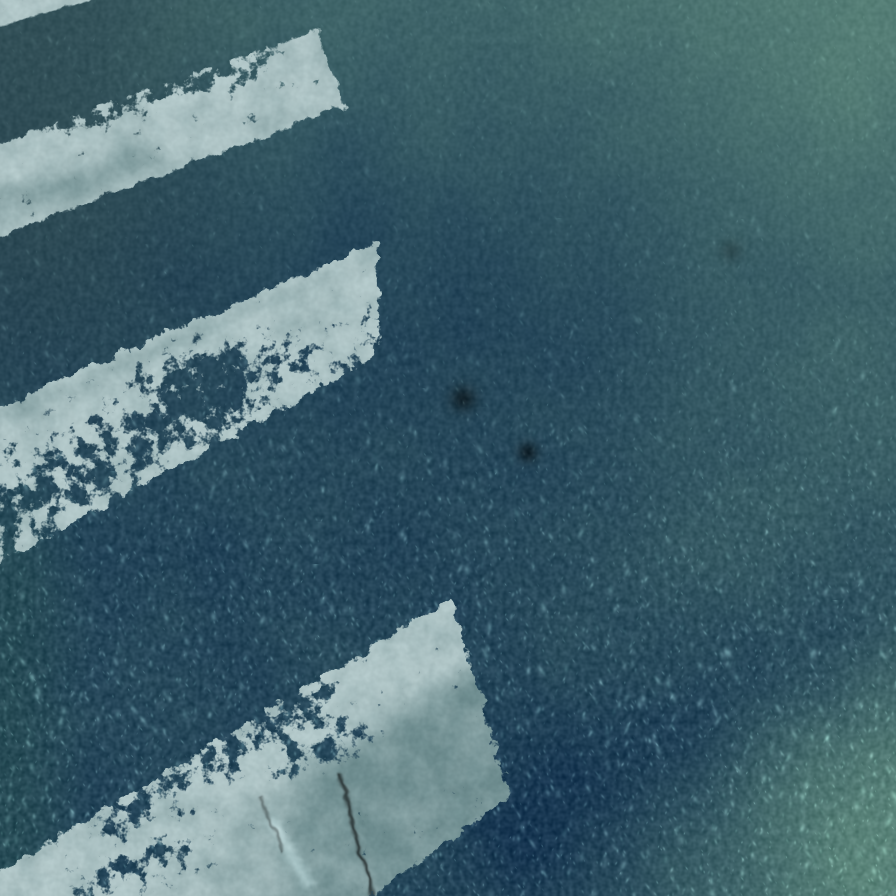
Give the GLSL for this texture, as a Shadertoy shader.

```glsl
float hash(vec2 p) {
    vec3 q = fract(vec3(p.xyx) * 0.1031);
    q += dot(q, q.yzx + 33.33);
    return fract((q.x + q.y) * q.z);
}

vec2 gradientAt(vec2 cell) {
    float angle = 6.2832 * hash(cell);
    return vec2(cos(angle), sin(angle));
}

float gradientNoise(vec2 p) {
    vec2 i = floor(p), f = fract(p);
    vec2 u = f * f * f * (f * (f * 6.0 - 15.0) + 10.0);
    vec2 e = vec2(1, 0);
    float low = mix(dot(gradientAt(i), f), dot(gradientAt(i + e.xy), f - e.xy), u.x);
    float high = mix(dot(gradientAt(i + e.yx), f - e.yx), dot(gradientAt(i + 1.0), f - 1.0), u.x);
    return mix(low, high, u.y);
}

float fbm(vec2 p) {
    float sum = 0.0, amp = 0.6;
    for (int k = 0; k < 4; k++) {
        sum += amp * gradientNoise(p);
        p = mat2(1.6, 1.2, -1.2, 1.6) * p + 7.3;
        amp *= 0.62;
    }
    return sum;
}

// Signed distance to a line, positive on its right-hand side
float side(vec2 p, vec2 a, vec2 b) {
    vec2 e = normalize(b - a);
    return dot(p - a, vec2(e.y, -e.x));
}

// Soft falloff around a segment
float band(vec2 p, vec2 a, vec2 b, float radius) {
    vec2 pa = p - a, ba = b - a;
    float d = length(pa - ba * clamp(dot(pa, ba) / dot(ba, ba), 0.0, 1.0)) / radius;
    return exp(-d * d);
}

float spot(vec2 p, vec2 centre, float radius) {
    vec2 d = (p - centre) / radius;
    return exp(-dot(d, d));
}

// Inside distance of a bar that runs off the left side
float bar(vec2 p, vec2 topLeft, vec2 topRight, vec2 lowRight, vec2 lowLeft) {
    return min(side(p, topLeft, topRight),
           min(side(p, topRight, lowRight), side(p, lowRight, lowLeft)));
}

float coverage(float dist, float wear, float rough, float chips, float aa) {
    float edge = smoothstep(-aa, aa, dist + rough * chips);
    return edge * smoothstep(-0.12, 0.12, 0.5 - wear + 0.95 * chips);
}

// Scattered bright stone chips
float flecks(vec2 p, float scale, float density) {
    vec2 g = p * scale, cell = floor(g);
    float sum = 0.0;
    for (int k = 0; k < 9; k++) {
        vec2 c = cell + vec2(k % 3, k / 3) - 1.0;
        vec2 d = g - c - vec2(hash(c + 11.0), hash(c + 37.0));
        d.x += d.y * (hash(c + 71.0) - 0.4);
        float size = mix(0.14, 0.32, hash(c + 53.0));
        float on = step(1.0 - density, hash(c + 5.0)) * hash(c + 91.0);
        sum += on * exp(-dot(d * d, vec2(1.6, 0.6)) / (size * size));
    }
    return sum;
}

vec3 asphalt(vec2 p) {
    float light = 0.85 * smoothstep(0.62, 1.05, p.y) * smoothstep(-0.5, 0.5, p.x + p.y - 0.75);
    light += 0.75 * smoothstep(0.5, 1.02, p.x);
    light += 0.9 * spot(p, vec2(1.02, 0.04), 0.2);
    light -= 0.55 * band(p, vec2(1.02, 0.36), vec2(0.6, 0.09), 0.09);
    light -= 0.15 * spot(p, vec2(0.4, 0.78), 0.07);
    light += 0.3 * fbm(p * 7.0);
    vec3 col = mix(vec3(0.145, 0.275, 0.35), vec3(0.27, 0.42, 0.425), light);
    col = mix(col, vec3(0.18, 0.285, 0.315), 0.7 * smoothstep(0.4, 0.0, p.x) * smoothstep(0.4, 0.8, p.y));
    col = mix(col, vec3(0.15, 0.30, 0.32), 0.6 * smoothstep(0.12, 0.0, p.x) * smoothstep(0.6, 0.3, p.y));

    // Oil spots
    float oil = spot(p, vec2(0.517, 0.555), 0.014) + spot(p, vec2(0.589, 0.495), 0.011);
    col *= 1.0 - 0.5 * oil - 0.2 * spot(p, vec2(0.816, 0.72), 0.012);

    // Grain and chips, coarser toward the bottom
    float near = smoothstep(0.85, 0.2, p.y);
    float grain = gradientNoise(p * vec2(150, 105)) + 0.7 * gradientNoise(p * 230.0 + 9.0);
    col += grain * mix(0.04, 0.075, near);
    float chips = flecks(p, 85.0, 0.08 + 0.3 * near) + 0.8 * flecks(p + 3.1, 150.0, 0.1 + 0.25 * near);
    return col + vec3(0.23, 0.27, 0.25) * chips * mix(0.3, 0.8, near);
}

void mainImage(out vec4 fragColor, in vec2 fragCoord) {
    vec2 p = fragCoord / iResolution.xy;
    float aa = 1.2 / iResolution.y;
    float chips = fbm(p * 48.0);
    float mottling = fbm(p * 18.0 + 20.0);

    // Painted bars, from the top down
    float corner = side(p, vec2(0.098, 1.0), vec2(0, 0.971));
    float upper = bar(p, vec2(0, 0.841), vec2(0.354, 0.966), vec2(0.384, 0.882), vec2(0, 0.736));
    float middle = bar(p, vec2(0, 0.547), vec2(0.423, 0.73), vec2(0.419, 0.602), vec2(0, 0.372));
    vec2 lowStart = vec2(0, 0.026), lowTip = vec2(0.503, 0.331);
    float lower = bar(p, lowStart, lowTip, vec2(0.569, 0.112), vec2(0, -0.3));

    // Worn areas of each bar
    float upperWear = 0.08 + 0.5 * band(p, vec2(0.07, 0.863), vec2(0.29, 0.932), 0.018);
    float middleWear = 0.05 + 0.52 * band(p, vec2(-0.03, 0.41), vec2(0.24, 0.55), 0.055)
        + 0.38 * band(p, vec2(0.2, 0.58), vec2(0.33, 0.605), 0.035)
        + 0.3 * band(p, vec2(0.38, 0.57), vec2(0.43, 0.64), 0.025);
    float lowerWear = 0.04 + 0.52 * band(p, vec2(0.12, 0.08), vec2(0.36, 0.225), 0.022)
        + 0.55 * band(p, vec2(0.33, 0.155), vec2(0.39, 0.18), 0.023)
        + 0.4 * band(p, vec2(0.1, 0.01), vec2(0.2, 0.05), 0.03);

    float paint = coverage(corner, 0.08, 0.004, chips, aa);
    paint = max(paint, coverage(upper, upperWear, 0.01, chips, aa));
    paint = max(paint, coverage(middle, middleWear, 0.015, chips, aa));
    paint = max(paint, coverage(lower, lowerWear, 0.014, chips, aa));

    // Dull and bright paint
    float dull = 0.8 * smoothstep(0.05, 0.11, side(p, lowStart, lowTip)) * smoothstep(0.18, 0.42, p.x);
    dull += 0.45 * band(p, vec2(0, 0.765), vec2(0.16, 0.82), 0.025);
    dull += 0.25 * band(p, vec2(0, 0.535), vec2(0.36, 0.69), 0.012);
    dull = clamp(dull + 0.6 * mottling + 0.1, 0.0, 1.0);
    vec3 paintCol = mix(vec3(0.69, 0.775, 0.78), vec3(0.43, 0.55, 0.56), dull);
    paintCol += 0.05 * chips + 0.025 * gradientNoise(p * 180.0);

    // Cracks and a scraped ridge
    vec2 bent = p + 0.012 * vec2(mottling, 0);
    paintCol += 0.14 * band(bent, vec2(0.305, 0.08), vec2(0.345, 0.015), 0.007);
    paintCol *= 1.0 - 0.55 * band(bent, vec2(0.382, 0.135), vec2(0.412, 0.0), 0.0025);
    paintCol *= 1.0 - 0.3 * band(bent, vec2(0.29, 0.11), vec2(0.315, 0.05), 0.002);

    vec3 col = mix(asphalt(p), paintCol, paint);
    fragColor = vec4(clamp(col, 0.0, 1.0), 1.0);
}
```
